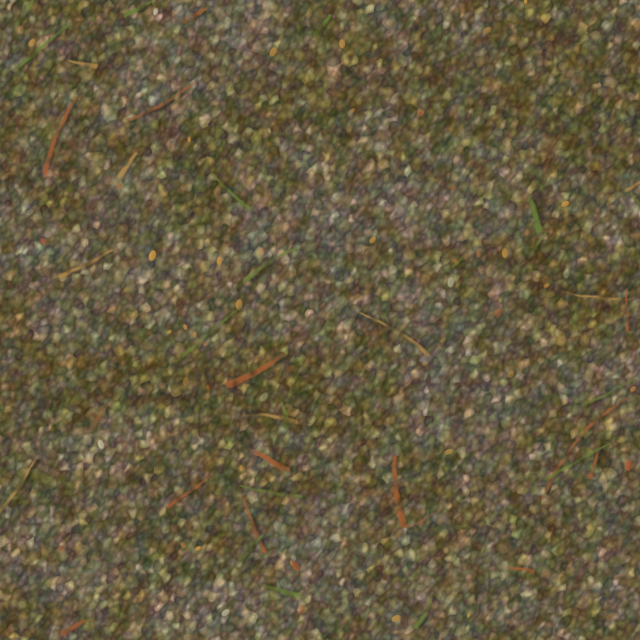
Give the GLSL for this texture, as a Shadertoy shader.

```glsl
// Mossy gritty ground: soft leaning grains from a blended cellular pattern,
// tinted by gradient-noise patches of moss and grey grit, then strewn with
// small seed flecks and thin bent needles of rust, straw and green.

#define GRAIN_DENSITY vec2(118.0, 92.0)
#define GRAIN_LEAN 1.0
#define GRAIN_CONTRAST 0.46
#define GRAIN_TINT 0.030
#define GRIT_COLOR vec3(0.425, 0.385, 0.318)
#define MOSS_COLOR vec3(0.362, 0.322, 0.195)
#define RUST_COLOR vec3(0.56, 0.32, 0.18)
#define STRAW_COLOR vec3(0.60, 0.47, 0.26)
#define GREEN_COLOR vec3(0.36, 0.44, 0.19)
#define SEED_COLOR vec3(0.76, 0.57, 0.27)
#define NEEDLE_COUNT 42
#define SEED_COUNT 58

vec2 hash2(vec2 p) {
    vec3 q = fract(p.xyx * vec3(0.1031, 0.1030, 0.0973));
    q += dot(q, q.yzx + 33.33);
    return fract((q.xx + q.yz) * q.zy);
}

float cornerSlope(vec2 cell, vec2 offset) {
    float angle = 6.2832 * hash2(cell + 57.0).x;
    return dot(vec2(cos(angle), sin(angle)), offset);
}

float gradientNoise(vec2 p) {
    vec2 i = floor(p), f = fract(p);
    vec2 u = f * f * f * (f * (f * 6.0 - 15.0) + 10.0);
    vec2 e = vec2(1.0, 0.0);
    float low = mix(cornerSlope(i, f), cornerSlope(i + e, f - e), u.x);
    float high = mix(cornerSlope(i + e.yx, f - e.yx), cornerSlope(i + 1.0, f - 1.0), u.x);
    return mix(low, high, u.y);
}

// Coordinates of p with the x axis turned to the given angle
vec2 turned(vec2 p, float angle) {
    float c = cos(angle), s = sin(angle);
    return vec2(c * p.x + s * p.y, c * p.y - s * p.x);
}

// Blended grains: rgb is the tint offset, w the relative brightness
vec4 grains(vec2 p) {
    vec2 q = turned(p, GRAIN_LEAN).yx * GRAIN_DENSITY;
    vec2 cell = floor(q);
    vec4 sum = vec4(0.0);
    float total = 0.0;
    for (int y = -1; y <= 1; y++)
    for (int x = -1; x <= 1; x++) {
        vec2 id = cell + vec2(x, y);
        vec2 d = q - id - hash2(id);
        vec2 h = hash2(id + 191.0);
        float weight = exp(-mix(8.0, 4.5, h.y) * dot(d, d));
        float tone = GRAIN_CONTRAST * (h.x - 0.5) + 0.50 * pow(h.x, 12.0);
        vec3 tint = cos(6.2832 * (h.y + vec3(0.0, 0.33, 0.67))) * vec3(0.8, 0.6, 1.0);
        sum += weight * vec4(tint * GRAIN_TINT, tone);
        total += weight;
    }
    vec4 blend = sum / max(total, 0.001);
    float body = mix(0.88, 1.08, smoothstep(0.1, 1.1, total));
    return vec4(blend.rgb, body * (1.01 + blend.w));
}

vec3 addSeeds(vec3 color, vec2 p, float blur) {
    for (int i = 0; i < SEED_COUNT; i++) {
        vec2 id = vec2(i, 17.0);
        vec2 shape = hash2(id + 40.0), look = hash2(id + 80.0);
        vec2 d = turned(p - hash2(id), 0.3 + 1.9 * shape.x);
        float size = mix(0.0040, 0.0085, shape.y * shape.y);
        float edge = length(d * vec2(1.0, 1.6)) - size;
        float cover = 1.0 - smoothstep(-blur * 1.3, blur * 1.3, edge);
        vec3 tint = mix(RUST_COLOR * 1.1, SEED_COLOR, smoothstep(0.1, 0.6, look.x));
        tint = mix(tint, vec3(0.73, 0.70, 0.58), step(0.86, look.x));
        tint *= 1.0 + 18.0 * d.y;
        color = mix(color, tint, cover * mix(0.4, 0.95, look.y));
    }
    return color;
}

vec3 addNeedles(vec3 color, vec2 p, float blur) {
    for (int i = 0; i < NEEDLE_COUNT; i++) {
        vec2 id = vec2(i, 303.0);
        vec2 shape = hash2(id + 40.0), look = hash2(id + 80.0), turn = hash2(id + 120.0);
        float angle = turn.x < 0.65 ? mix(0.35, 1.25, turn.y) : mix(1.3, 3.1, turn.y);
        vec2 d = turned(p - hash2(id), angle);
        float halfLength = mix(0.018, 0.065, shape.x * shape.x);
        float along = d.x / halfLength;
        d.y += (shape.y - 0.5) * 0.2 * halfLength * along * along;
        d.y += 0.0025 * gradientNoise(p * 40.0 + float(i));
        float width = mix(0.0018, 0.0042, look.y * look.y) * (1.0 - 0.4 * along);
        float edge = length(vec2(max(abs(d.x) - halfLength, 0.0), d.y)) - width;
        float cover = 1.0 - smoothstep(-blur * 1.3, blur * 1.3, edge);
        float worn = smoothstep(-0.55, 0.25, gradientNoise(p * 55.0 + float(i)));
        vec3 tint = look.x < 0.48 ? RUST_COLOR : (look.x < 0.66 ? STRAW_COLOR : GREEN_COLOR);
        float shade = 1.0 - smoothstep(0.0, 0.006, abs(d.y + 0.004) + max(abs(along) - 1.0, 0.0));
        color *= 1.0 - 0.16 * shade;
        color = mix(color, tint * (0.88 + 0.25 * worn), cover * mix(0.25, 0.85, worn));
    }
    return color;
}

void mainImage(out vec4 fragColor, in vec2 fragCoord) {
    vec2 p = fragCoord / iResolution.y;
    float blur = max(0.0016, 0.75 / iResolution.y);

    // Patches of moss, grit and warm litter
    float patches = 0.8 * gradientNoise(p * 4.0 + 3.0) + 0.7 * gradientNoise(p * 11.0) + 0.8 * gradientNoise(p * 34.0);
    float moss = smoothstep(-0.65, 0.65, patches);
    vec3 color = mix(GRIT_COLOR, MOSS_COLOR, moss);
    float hueDrift = gradientNoise(p * 24.0 + 70.0);
    color += hueDrift * vec3(0.045, -0.015, -0.015);

    // Grains, warped out of their rows, and fine grit
    vec2 warp = vec2(gradientNoise(p * 75.0), gradientNoise(p * 75.0 + 31.0));
    vec4 grain = grains(p + 0.004 * warp);
    float fine = gradientNoise(turned(p, GRAIN_LEAN) * vec2(105.0, 165.0));
    color = color * (grain.w + 0.20 * fine) + grain.rgb;

    color = addSeeds(color, p, blur);
    color = addNeedles(color, p, blur);
    fragColor = vec4(clamp(color, 0.0, 1.0), 1.0);
}
```
